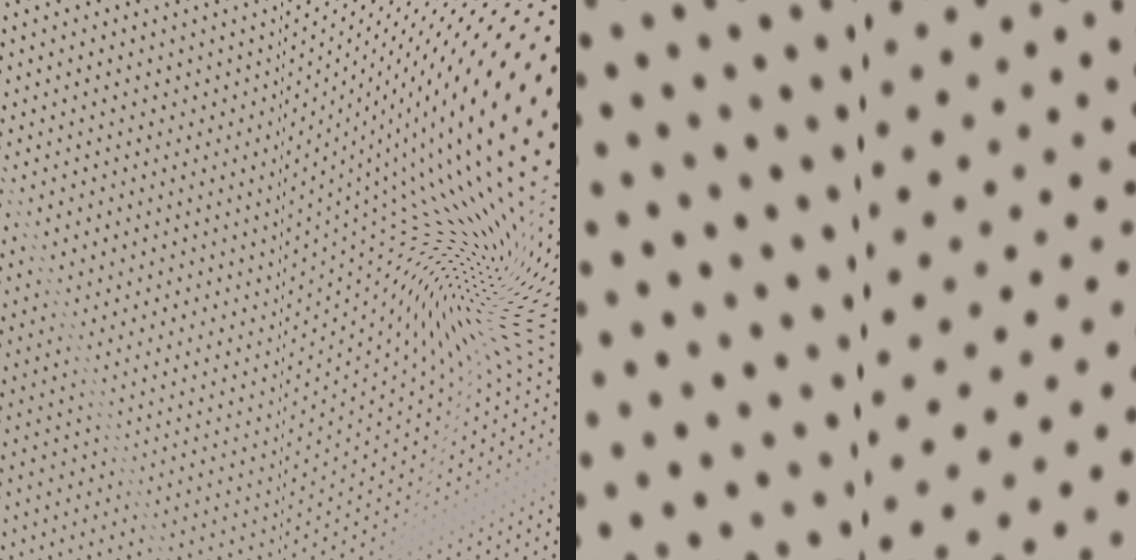
Left, the full canvas; right, a detail of the centre.
A WebGL 2 fragment shader for this texture:

```glsl
#version 300 es
precision highp float;
// Soft grey perforated sheet: slanted rows of dark holes, bent by a seam, folds and a swirl.

#define COLUMN_STEP vec2(0.0186, 0.0059)
#define ROW_STEP vec2(0.0033, 0.0237)
#define HOLE_CORE 0.0010
#define HOLE_EDGE 0.0068
#define SEAM_X 0.503
#define FOLD_WIDTH 0.013
#define FADE_BAND_WIDTH 0.034
#define JITTER 0.0007
#define SHEET_COLOR vec3(0.695, 0.663, 0.620)
#define HOLE_COLOR vec3(0.320, 0.290, 0.250)

uniform vec2 u_resolution;
out vec4 fragColor;

float hash(vec2 p) {
    vec3 h = fract(vec3(p.xyx) * 0.1031);
    h += dot(h, h.yzx + 33.33);
    return fract((h.x + h.y) * h.z);
}

float noise(vec2 p) {
    vec2 i = floor(p), f = fract(p);
    f = f * f * (3.0 - 2.0 * f);
    vec2 e = vec2(0.0, 1.0);
    return mix(mix(hash(i), hash(i + e.yx), f.x),
               mix(hash(i + e.xy), hash(i + e.yy), f.x), f.y);
}

float bell(float x) { return exp(-x * x); }

// Signed distances to the two slanted folds, positive to the right
float leftFold(vec2 p) { return (p.x - 0.297 + 0.42 * p.y) * 0.92 + 0.006 * (noise(p * 9.0) - 0.5); }
float rightFold(vec2 p) { return (p.x - 0.711 - 0.40 * p.y) * 0.93 + 0.008 * (noise(p * 8.0) - 0.5); }

// Turns and scales the sheet inside a soft round area
vec2 bend(vec2 p, vec2 center, float radius, float turn, vec2 gain) {
    vec2 d = p - center;
    float g = bell(length(d) / radius);
    float c = cos(turn * g), s = sin(turn * g);
    return center + mat2(c, s, -s, c) * d * (1.0 + gain * g);
}

// Maps the canvas to the flat sheet
vec2 flatten(vec2 p) {
    vec2 q = bend(p, vec2(0.99, 0.83), 0.24, 0.10, vec2(-0.30, -0.38));
    q = bend(q, vec2(0.855, 0.515), 0.095, 0.85, vec2(0.15, 0.65));
    float x = p.x - SEAM_X;
    q.y -= 0.20 * max(x, 0.0);
    q.x += 0.010 * smoothstep(-0.008, 0.008, x);
    q.y += 0.009 * smoothstep(-0.012, 0.012, leftFold(p));
    q.y -= 0.010 * smoothstep(-0.012, 0.012, rightFold(p)) * smoothstep(0.72, 0.60, p.y);
    return q + 0.004 * (vec2(noise(p * 6.0), noise(p * 6.0 + 40.0)) - 0.5);
}

void main() {
    vec2 p = gl_FragCoord.xy / u_resolution;

    // Nearest hole of the slanted lattice
    mat2 lattice = mat2(COLUMN_STEP, ROW_STEP);
    vec2 q = flatten(p);
    vec2 cell = floor(inverse(lattice) * q + 0.5);
    vec2 shift = vec2(hash(cell + 200.0), hash(cell + 317.0)) - 0.5;
    vec2 d = q - lattice * cell - JITTER * shift;

    // Slightly leaning oval with a soft rim
    vec2 axis = normalize(vec2(-0.35, 0.94));
    vec2 oval = vec2(dot(d, axis) * 0.88, dot(d, vec2(axis.y, -axis.x)) * 1.12);
    float hole = 1.0 - smoothstep(HOLE_CORE, HOLE_EDGE, length(oval));
    float glint = bell(length(d - vec2(0.0035, -0.0035)) / 0.0028);

    // Holes wash out along the folds and in the lower right band
    float leftFade = bell(leftFold(p) / FOLD_WIDTH) * smoothstep(0.74, 0.64, p.y);
    float rightFade = bell(rightFold(p) / FOLD_WIDTH) * smoothstep(0.72, 0.62, p.y);
    float bandDistance = (p.y - 0.023 - 0.485 * (p.x - 0.703)) * 0.90;
    float band = bell(bandDistance / FADE_BAND_WIDTH) * smoothstep(0.64, 0.74, p.x);
    float strength = (1.0 - 0.58 * max(leftFade, rightFade)) * (1.0 - 0.90 * band);
    strength *= mix(0.90, 1.03, p.y) * mix(0.88, 1.05, hash(cell + 91.0));

    // Uneven light over the sheet
    vec3 sheet = SHEET_COLOR + 0.025 * (noise(p * 3.0 + 7.0) - 0.5);
    sheet += 0.012 * (noise(p * 70.0) - 0.5) + 0.02 * (p.y - 0.5);
    sheet += vec3(0.008, -0.002, 0.004) * smoothstep(0.3, 1.0, p.x);
    sheet = mix(sheet, vec3(0.675, 0.645, 0.620), 0.7 * band);
    sheet += 0.025 * glint * strength;

    fragColor = vec4(mix(sheet, HOLE_COLOR, clamp(hole * strength, 0.0, 1.0)), 1.0);
}
```
